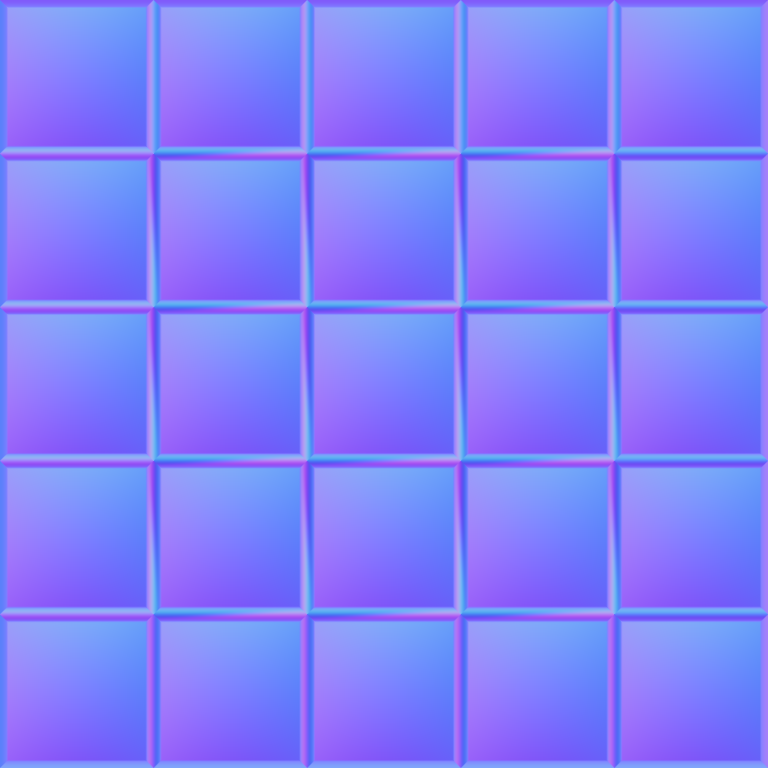
Reproduce this texture map procedurally as a Shadertoy shader.

```glsl
#define TILES 5.0
#define GROOVE 0.048
#define TILE_TILT vec2(-0.27, 0.33)
#define CORNER_EASE 0.28
#define WALL_TILT 0.38
#define RIDGE_TILT 0.42
#define END_RIDGE 0.6
#define FRAME_TILT 0.75
#define SOFTNESS 0.008

const float PI = 3.14159265;

// Tilt of a groove: x runs across it, y along it.
// u: -1..1 across, t: 0..1 along, cell: index along, isBorder: 1 on the outer frame.
vec2 grooveTilt(float u, float t, float cell, float isBorder, float blur)
{
    u = clamp(u, -1.0, 1.0);
    float crest = cos(0.5 * PI * u);

    // Side walls lean opposite ways; the frame shows only one of them
    float across = mix(sin(PI * u), FRAME_TILT * sign(u) * crest, isBorder);

    // A diagonal crease splits the floor into two opposite slopes
    float crease = smoothstep(-blur, blur, 2.0 * t - 1.0 - u) * 2.0 - 1.0;
    if (cell < 0.5) crease = END_RIDGE;
    if (cell > TILES - 1.5) crease = -END_RIDGE;
    float along = crease * crest * crest * (1.0 - isBorder);

    return vec2(WALL_TILT * across, RIDGE_TILT * along);
}

void mainImage(out vec4 fragColor, in vec2 fragCoord)
{
    vec2 p = fragCoord / iResolution.xy * TILES;
    vec2 cell = floor(p);
    vec2 local = fract(p);
    vec2 line = round(p);
    vec2 offset = p - line;
    vec2 dist = abs(offset);
    float edge = max(SOFTNESS, 0.75 * TILES / iResolution.y);

    // Dished tile face, eased toward the corners
    vec2 q = (local - 0.5) / (0.5 - GROOVE);
    vec2 face = TILE_TILT * q * (1.0 - CORNER_EASE * q.yx * q.yx);

    // Grooves between tiles, vertical ones measured from the top
    vec2 isBorder = vec2(lessThan(line, vec2(0.5)))
                  + vec2(greaterThan(line, vec2(TILES - 0.5)));
    vec2 u = offset / GROOVE;
    float blur = 0.45 + edge / GROOVE;
    vec2 vertical = grooveTilt(u.x, 1.0 - local.y, TILES - 1.0 - cell.y, isBorder.x, blur)
                  * vec2(-1.0, 1.0);
    vec2 horizontal = grooveTilt(u.y, local.x, cell.x, isBorder.y, blur).yx;

    // Mitred joints, then the face over the grooves
    float mitre = smoothstep(-edge, edge, dist.x - dist.y);
    vec2 groove = mix(vertical, horizontal, mitre);
    float faceMask = smoothstep(GROOVE - edge, GROOVE + edge, min(dist.x, dist.y));
    vec2 tilt = mix(groove, face, faceMask);

    // Pack the unit normal as colour
    vec3 normal = vec3(tilt, sqrt(max(0.0, 1.0 - dot(tilt, tilt))));
    fragColor = vec4(0.5 + 0.5 * normal, 1.0);
}
```
